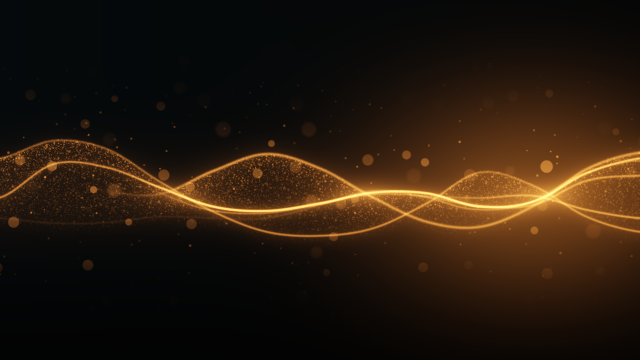
Give the GLSL for this background, as a Shadertoy shader.

```glsl
const vec3 EXPOSURE = vec3(1.85, 0.86, 0.25);   // turns light into amber
const vec3 NIGHT = vec3(0.014, 0.028, 0.034);
const int LAST = 12;

// Strand heights at even steps across the canvas
const float MAIN[13] = float[13](.451, .544, .535, .479, .426, .414, .435, .465, .463, .426, .440, .519, .560);
const float ARCH[13] = float[13](.560, .609, .586, .495, .412, .356, .345, .366, .435, .521, .484, .398, .356);
const float SWELL[13] = float[13](.525, .502, .468, .461, .525, .572, .532, .451, .384, .370, .428, .530, .576);
const float VEIL[13] = float[13](.394, .380, .382, .398, .394, .394, .431, .470, .454, .428, .431, .498, .512);
const float TAIL[13] = float[13](.450, .450, .450, .450, .450, .450, .450, .465, .455, .450, .456, .417, .394);

vec3 hash3(vec2 p) {
    vec3 q = fract(p.xyx * vec3(.1031, .1030, .0973));
    q += dot(q, q.yxz + 33.33);
    return fract((q.xxy + q.yzz) * q.zyx);
}

float bell(float x) { return exp(-x * x); }

vec2 turn(vec2 p, float angle) {
    float c = cos(angle), s = sin(angle);
    return vec2(c * p.x - s * p.y, s * p.x + c * p.y);
}

// Smooth cubic through the knots, u runs from 0 to 1
float height(float knots[13], float u) {
    float t = clamp(u, 0.0, 1.0) * float(LAST);
    int i = min(int(t), LAST - 1);
    float f = t - float(i);
    float a = knots[max(i - 1, 0)], b = knots[i];
    float c = knots[i + 1], d = knots[min(i + 2, LAST)];
    return b + 0.5 * f * (c - a + f * (2.0 * a - 5.0 * b + 4.0 * c - d + f * (3.0 * (b - c) + d - a)));
}

// Fine core with a faint halo, measured across the strand
float strand(float knots[13], vec2 uv, float aspect, float width, float halo) {
    float du = 0.004;
    float slope = (height(knots, uv.x + du) - height(knots, uv.x - du)) / (2.0 * du * aspect);
    float d = abs(uv.y - height(knots, uv.x)) / sqrt(1.0 + slope * slope);
    return bell(d / width) + 0.13 * exp(-d / halo);
}

// One random disc per kept cell; sizes are fractions of a cell
float scatter(vec2 p, float cell, float keep, vec2 sizes, float soft) {
    vec2 id = floor(p / cell);
    vec3 place = hash3(id + 107.0);
    vec3 trait = hash3(id + 391.0);
    float r = mix(sizes.x, sizes.y, place.z);
    vec2 centre = mix(vec2(r), vec2(1.0 - r), place.xy);
    float d = length(fract(p / cell) - centre) * cell;
    float disc = 1.0 - smoothstep(r * cell - soft, r * cell + soft, d);
    return disc * step(trait.x, keep) * mix(0.2, 1.0, trait.y * trait.y);
}

// Warm haze, wide on the right and thin along the band
float haze(vec2 p) {
    vec2 q = (p - vec2(1.48, 0.46)) / vec2(0.42, 0.28);
    return 0.29 * exp(-dot(q, q)) + 0.035 * bell((p.y - 0.46) / 0.13);
}

// Flares where the strands cross, at an even spacing
float flares(vec2 uv, float aspect) {
    float light = 0.0;
    for (int i = 0; i < 3; i++) {
        float u = 0.284 + 0.285 * float(i);
        vec2 q = vec2((uv.x - u) * aspect, uv.y - height(MAIN, u));
        light += (0.25 + 0.17 * float(i)) * exp(-length(q * vec2(0.38, 1.0)) / 0.024);
    }
    return light;
}

float ribbons(vec2 uv, float aspect) {
    float middle = smoothstep(0.18, 0.34, uv.x);
    float bright = mix(0.6, 2.2, middle) * (1.0 - 0.5 * smoothstep(0.84, 0.95, uv.x));
    float light = bright * strand(MAIN, uv, aspect, 0.0029, 0.013);
    light += 0.35 * middle * strand(MAIN, uv + vec2(0.012, 0.007), aspect, 0.0026, 0.015);
    float arch = mix(0.28, 0.6, middle) * (1.0 - 0.5 * bell((uv.x - 0.78) / 0.07));
    light += arch * strand(ARCH, uv, aspect, 0.0030, 0.018);
    light += 0.65 * smoothstep(0.24, 0.34, uv.x) * strand(SWELL, uv, aspect, 0.0038, 0.022);
    light += 0.20 * bell((uv.x - 0.26) / 0.07) * strand(SWELL, uv, aspect, 0.004, 0.02);
    light += mix(0.05, 0.6, smoothstep(0.35, 0.9, uv.x)) * strand(VEIL, uv, aspect, 0.0032, 0.022);
    light += 0.7 * smoothstep(0.60, 0.88, uv.x) * strand(TAIL, uv, aspect, 0.0030, 0.018);
    return light;
}

// Glitter held between the highest and lowest strands
float glitter(vec2 p, vec2 uv, float px) {
    float a = height(MAIN, uv.x), b = height(ARCH, uv.x);
    float c = height(SWELL, uv.x), d = height(VEIL, uv.x);
    float top = max(max(a, b), c);
    float low = min(min(a, b), min(c, d));
    float inside = smoothstep(low - 0.05, low + 0.06, uv.y) * (1.0 - smoothstep(top - 0.004, top + 0.008, uv.y));
    float fade = 0.25 + 0.75 * exp(-max(top - uv.y, 0.0) / 0.06);
    float grains = 0.0;
    for (int i = 0; i < 4; i++) {
        float k = float(i);
        grains += scatter(turn(p, 0.5 + 0.7 * k) + 4.0, 0.0046 + 0.0021 * k, 0.34, vec2(0.12, 0.28), px);
    }
    return inside * fade * (0.07 + 0.55 * grains);
}

// Drifting specks and out-of-focus discs
float bokeh(vec2 p, vec2 uv, float px) {
    float band = bell((uv.y - 0.49) / 0.17);
    float side = mix(1.0, 0.7, smoothstep(0.2, 0.6, uv.x));
    float light = 0.9 * scatter(turn(p, 0.4) + 1.7, 0.042, 0.32, vec2(0.03, 0.07), px);
    light += 0.75 * side * scatter(p + 5.3, 0.095, 0.36, vec2(0.09, 0.18), 0.0025);
    light += 0.20 * side * scatter(p + 9.6, 0.13, 0.35, vec2(0.09, 0.16), 0.006);
    return band * light;
}

void mainImage(out vec4 fragColor, in vec2 fragCoord) {
    vec2 uv = fragCoord / iResolution.xy;
    float aspect = iResolution.x / iResolution.y;
    float px = 1.0 / iResolution.y;
    vec2 p = vec2(uv.x * 16.0 / 9.0, uv.y);

    float light = haze(p) + flares(uv, aspect) + ribbons(uv, aspect);
    light += glitter(p, uv, px) + bokeh(p, uv, px);

    // Cool darkness, deepest at the base and on the right
    vec3 base = NIGHT * smoothstep(-0.1, 0.5, uv.y) * (1.0 - 0.6 * uv.x) + 0.008;
    fragColor = vec4(base + 1.0 - exp(-light * EXPOSURE), 1.0);
}
```
